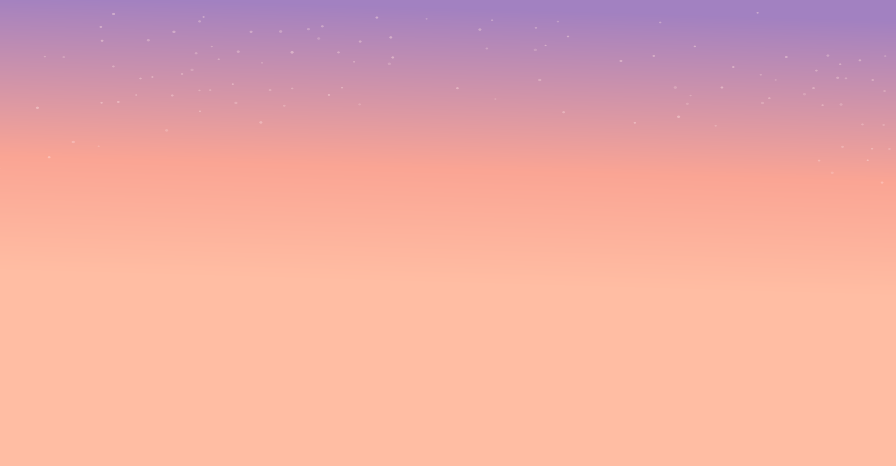
Reproduce this background procedurally as a WebGL 2 fragment shader.

```glsl
#version 300 es
precision highp float;
// Dusk sky: a slightly tilted violet, salmon and peach gradient with faint scattered stars.

#define TILT 0.055
#define VIOLET_END -0.01
#define SALMON_AT 0.335
#define PEACH_AT 0.58
#define STAR_CELL 0.04
#define STAR_RADIUS 0.0026
#define STAR_CHANCE 0.42
#define STAR_ALPHA 0.45

uniform vec2 u_resolution;
out vec4 fragColor;

const vec3 VIOLET = vec3(0.635, 0.505, 0.755);
const vec3 SALMON = vec3(0.98, 0.645, 0.58);
const vec3 PEACH = vec3(1.0, 0.74, 0.638);
const vec3 STAR_TINT = vec3(1.0, 0.88, 0.88);

float hash(vec2 p) {
    return fract(sin(dot(p, vec2(127.1, 311.7))) * 43758.5453);
}

float valueNoise(vec2 p) {
    vec2 i = floor(p), f = fract(p);
    f = f * f * (3.0 - 2.0 * f);
    return mix(mix(hash(i), hash(i + vec2(1, 0)), f.x),
               mix(hash(i + vec2(0, 1)), hash(i + vec2(1, 1)), f.x), f.y);
}

// Colour along the tilted sky axis, depth measured down from the top.
vec3 skyColor(float depth) {
    vec3 upper = mix(VIOLET, SALMON, clamp((depth - VIOLET_END) / (SALMON_AT - VIOLET_END), 0.0, 1.0));
    return mix(upper, PEACH, clamp((depth - SALMON_AT) / (PEACH_AT - SALMON_AT), 0.0, 1.0));
}

// One jittered star per chosen cell, thinning with depth and reaching lower at the sides.
float starLayer(vec2 p, float aspect, float pixel) {
    vec2 cell = floor(p / STAR_CELL);
    float light = 0.0;
    for (int j = -1; j <= 1; j++) {
        for (int i = -1; i <= 1; i++) {
            vec2 id = cell + vec2(i, j);
            vec2 jitter = vec2(hash(id + 3.7), hash(id + 19.3));
            vec2 center = (id + jitter) * STAR_CELL;
            float side = 2.0 * center.x / aspect - 1.0;
            float reach = 0.24 + 0.19 * side * side;
            float cluster = smoothstep(0.15, 0.75, valueNoise(center * 6.0 + 8.0));
            float fade = 1.0 - smoothstep(0.4 * reach, reach, center.y) * 0.5;
            float chance = STAR_CHANCE * (0.25 + cluster) * fade;
            float present = step(hash(id + 41.9), chance)
                          * step(0.025, center.y) * step(center.y, reach);
            float radius = STAR_RADIUS * mix(0.65, 1.15, hash(id + 57.1));
            float d = length((p - center) * vec2(0.85, 1.1)) - radius;
            float glow = 1.0 - smoothstep(-0.5 * pixel, 0.5 * pixel, d);
            light = max(light, present * glow * mix(0.5, 1.0, hash(id + 73.3)));
        }
    }
    return light;
}

void main() {
    vec2 uv = gl_FragCoord.xy / u_resolution;
    float aspect = u_resolution.x / u_resolution.y;
    float depth = 1.0 - uv.y;

    // Sky
    vec3 color = skyColor(depth - TILT * uv.x);

    // Stars
    float stars = starLayer(vec2(uv.x * aspect, depth), aspect, 1.0 / u_resolution.y);
    color = mix(color, STAR_TINT, STAR_ALPHA * stars);

    fragColor = vec4(color, 1.0);
}
```
